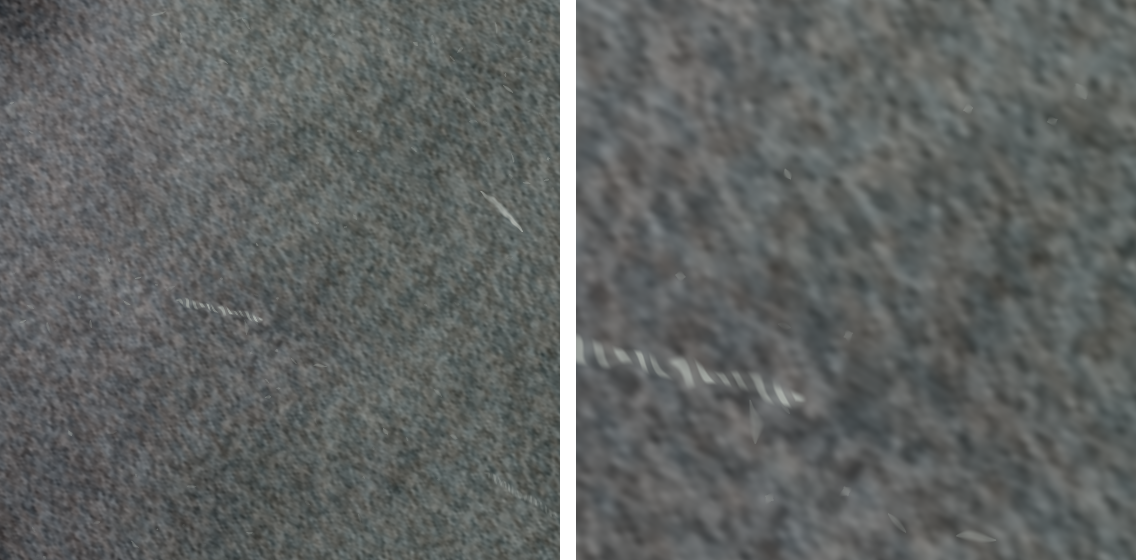
Left, the full canvas; right, a detail of the centre.
Give the GLSL for this texture, as a Shadertoy shader.

```glsl
// Worn dark grey stone: soft diagonal clouding and fine slanted grain,
// overlaid with patchy pale flecks, smudges and a few long scratches.
// Layers of rotated value noise make the stone; distance functions the marks.

const vec3  STONE        = vec3(0.360, 0.366, 0.360);
const vec3  GREEN_TINT   = vec3(-0.008, 0.006, -0.001);
const vec3  BLUE_TINT    = vec3(0.002, -0.004, 0.010);
const vec3  SCRATCH_TONE = vec3(0.62, 0.64, 0.62);
const float CLOUD_AMP    = 0.15;
const float MOTTLE_AMP   = 0.085;
const float GRAIN_AMP    = 0.155;
const float FINE_AMP     = 0.10;
const float CHROMA_AMP   = 0.030;
const float GRAIN_ANGLE  = -1.0;   // long axis of the grains, down to the right
const float CLOUD_ANGLE  = 0.65;   // drift of the clouding, up to the right
const float FLECK_CELLS  = 27.0;   // fleck cells across the canvas
const float FLECK_SHARE  = 0.62;

float hash(vec2 p) {
    return fract(sin(dot(p, vec2(127.1, 311.7))) * 43758.55);
}

float noise(vec2 p) {
    vec2 i = floor(p), f = fract(p);
    f = f * f * (3.0 - 2.0 * f);
    return mix(mix(hash(i), hash(i + vec2(1, 0)), f.x),
               mix(hash(i + vec2(0, 1)), hash(i + vec2(1, 1)), f.x), f.y);
}

// Coordinates whose x axis points along the given angle
vec2 along(vec2 p, float angle) {
    float c = cos(angle), s = sin(angle);
    return vec2(c * p.x + s * p.y, c * p.y - s * p.x);
}

float fbm(vec2 p) {
    float sum = 0.0, amp = 0.5;
    for (int i = 0; i < 4; i++) {
        sum += amp * noise(p);
        p = along(p, 0.6) * 2.03 + 17.3;
        amp *= 0.5;
    }
    return sum / 0.9375;
}

// x: position along the segment (0 to 1), y: signed distance across it,
// z: distance to the segment
vec3 segment(vec2 p, vec2 a, vec2 b) {
    vec2 ab = b - a, ap = p - a;
    float h = clamp(dot(ap, ab) / dot(ab, ab), 0.0, 1.0);
    return vec3(h, (ab.x * ap.y - ab.y * ap.x) / length(ab), length(ap - ab * h));
}

// Scratch that is widest in the middle and tapers to both ends
float spindle(vec2 p, vec2 a, vec2 b, float width) {
    vec3 s = segment(p, a, b);
    float w = width * (0.25 + 3.0 * s.x * (1.0 - s.x));
    return 1.0 - smoothstep(0.2 * w, w, s.z);
}

// Scratch broken up into slanted teeth
float serrated(vec2 p, vec2 a, vec2 b, float width, float teeth) {
    vec3 s = segment(p, a, b);
    float wave = sin(6.2832 * (s.x * teeth + s.y * 65.0));
    float body = 1.0 - smoothstep(0.3 * width, width, s.z);
    return body * (0.25 + 0.75 * smoothstep(-0.5, 0.8, wave));
}

// Scattered short strokes, gathered where density is high
float flecks(vec2 p, float density) {
    vec2 q = p * FLECK_CELLS, cell = floor(q);
    float cover = 0.0;
    for (int y = -1; y <= 1; y++)
    for (int x = -1; x <= 1; x++) {
        vec2 id = cell + vec2(x, y);
        vec2 center = id + vec2(hash(id + 3.1), hash(id + 7.7));
        float angle = mix(-1.5, 0.5, hash(id + 11.3));
        float size = mix(0.06, 0.32, pow(hash(id + 19.9), 2.0));
        vec2 arm = size * vec2(cos(angle), sin(angle));
        float mark = spindle(q, center - arm, center + arm, mix(0.07, 0.15, hash(id + 23.5)));
        float chosen = smoothstep(0.0, 0.15, FLECK_SHARE * density - hash(id + 31.7));
        cover = max(cover, mark * chosen * mix(0.3, 1.0, hash(id + 41.1)));
    }
    return cover;
}

void mainImage(out vec4 fragColor, in vec2 fragCoord) {
    vec2 p = fragCoord / iResolution.y;

    // Broad light and shade with a dark upper left corner
    vec2 drift = along(p, CLOUD_ANGLE);
    float tone = CLOUD_AMP * (fbm(drift * vec2(2.6, 4.8) + 4.0) - 0.5);
    tone += 0.035 * exp(-7.0 * dot(p - vec2(0.3, 0.8), p - vec2(0.3, 0.8)));
    tone += 0.025 * exp(-9.0 * dot(p - vec2(0.8, 0.6), p - vec2(0.8, 0.6)));
    tone -= 0.022 * smoothstep(0.6, 0.1, p.y);
    tone -= 0.14 * smoothstep(0.19, 0.02, length((p - vec2(0, 1)) * vec2(1.0, 1.3)));

    // Mottling and slanted grain
    tone += MOTTLE_AMP * (fbm(drift * vec2(19.0, 27.0) + 31.0) - 0.5);
    vec2 g = along(p, GRAIN_ANGLE);
    float grain = noise(g * vec2(88.0, 150.0)) - 0.5;
    float fine = noise(along(p, GRAIN_ANGLE + 0.5) * vec2(150.0, 225.0) + 9.0) - 0.5;
    tone += GRAIN_AMP * grain + FINE_AMP * fine;

    // Colour drifts from blue grey on the left to green grey on the right
    float hue = smoothstep(0.1, 0.8, p.x + 0.9 * (fbm(p * 3.0 + 50.0) - 0.5));
    vec3 col = STONE + tone + mix(BLUE_TINT, GREEN_TINT, hue);
    float chroma = noise(g * vec2(50.0, 75.0) + 70.0) - 0.5;
    col += CHROMA_AMP * chroma * vec3(1.0, -0.2, -0.9);

    // Pale smudges and flecks in patches, strongest at the upper left
    float patches = smoothstep(0.43, 0.70, fbm(p * 6.5 + 12.0));
    float worn = patches * mix(0.55, 1.0, smoothstep(0.9, 0.1, p.x + 0.5 - 0.5 * p.y));
    float smudge = smoothstep(0.53, 0.82, fbm(g * vec2(24.0, 42.0) + 80.0));
    vec2 warped = p + 0.008 * (vec2(noise(p * 60.0), noise(p * 60.0 + 40.0)) - 0.5);
    float marks = 0.40 * smudge * worn + 0.48 * flecks(warped, 0.06 + worn);

    // Long scratches: one clean gouge, one toothed, one faint trail
    float rough = 0.65 + 0.7 * (grain + 0.5);
    marks = max(marks, 0.85 * rough * spindle(warped, vec2(0.86, 0.66), vec2(0.935, 0.59), 0.0075));
    marks = max(marks, 0.80 * rough * serrated(warped, vec2(0.32, 0.463), vec2(0.465, 0.43), 0.0075, 12.0));
    marks = max(marks, 0.40 * rough * serrated(warped, vec2(0.87, 0.15), vec2(0.99, 0.08), 0.008, 13.0));
    col = mix(col, SCRATCH_TONE + 0.4 * tone, clamp(marks, 0.0, 1.0));

    fragColor = vec4(clamp(col, 0.0, 1.0), 1.0);
}
```
